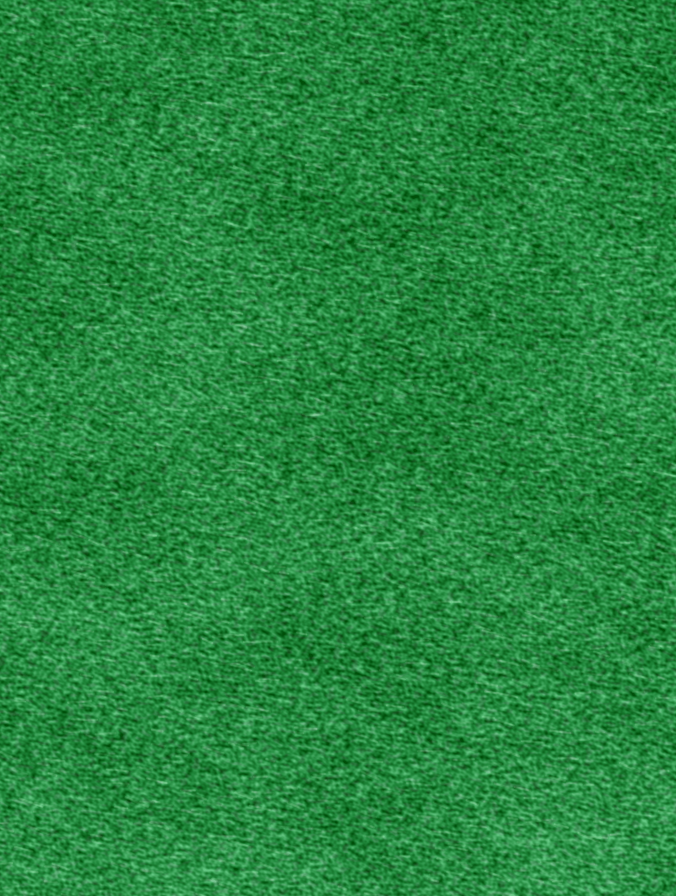
Reproduce this texture procedurally as a WebGL 1 fragment shader.

```glsl
precision highp float;
// Green felt paper: fine, nearly level fibres with soft mottling and scattered pale hairs.
uniform vec2 u_resolution;

float hash(vec2 p) {
  vec3 q = fract(vec3(p.xyx) * vec3(0.1031, 0.1030, 0.0973));
  q += dot(q, q.yzx + 33.33);
  return fract((q.x + q.y) * q.z);
}

float cornerSlope(vec2 cell, vec2 offset) {
  float angle = 6.2832 * hash(cell);
  return dot(vec2(cos(angle), sin(angle)), offset);
}

float gradientNoise(vec2 p) {
  vec2 i = floor(p), f = fract(p);
  vec2 u = f * f * f * (f * (f * 6.0 - 15.0) + 10.0);
  vec2 e = vec2(1.0, 0.0);
  return mix(mix(cornerSlope(i, f), cornerSlope(i + e, f - e), u.x),
             mix(cornerSlope(i + e.yx, f - e.yx), cornerSlope(i + e.xx, f - e.xx), u.x), u.y);
}

vec2 rotate(vec2 p, float angle) {
  float c = cos(angle), s = sin(angle);
  return vec2(c * p.x - s * p.y, s * p.x + c * p.y);
}

// Coverage by short pale hairs, one candidate per cell
float paleHairs(vec2 p, float seed) {
  vec2 cellSize = vec2(0.038, 0.014);
  vec2 home = floor(p / cellSize);
  float coverage = 0.0;
  for (int y = -1; y <= 1; y++) {
    for (int x = -1; x <= 1; x++) {
      vec2 cell = home + vec2(float(x), float(y));
      vec2 id = cell + seed;
      vec2 centre = (cell + vec2(hash(id), hash(id + 17.3))) * cellSize;
      vec2 d = rotate(p - centre, (hash(id + 41.7) - 0.5) * 0.5);
      float halfLength = mix(0.004, 0.014, hash(id + 73.1));
      float dist = length(vec2(max(abs(d.x) - halfLength, 0.0), d.y));
      float strength = smoothstep(0.3, 1.0, hash(id + 97.9));
      coverage = max(coverage, strength * (1.0 - smoothstep(0.0003, 0.0021, dist)));
    }
  }
  return coverage;
}

void main() {
  vec2 p = gl_FragCoord.xy / u_resolution.y;

  // Fibre axes fall slightly to the right and waver gently
  vec2 fibre = rotate(p, 0.15) + 3.0;
  fibre.y += 0.004 * gradientNoise(p * 14.0 + 5.0);

  // Broad mottling, lighter towards the bottom
  float tone = 0.35 * (0.5 - p.y);
  tone += 0.75 * gradientNoise(fibre * vec2(4.0, 8.0));
  tone += 0.7 * gradientNoise(fibre * vec2(13.0, 30.0) + 40.0);

  // Fibre weave, from clumps down to single strands
  tone += 1.1 * gradientNoise(fibre * vec2(38.0, 105.0) + 80.0);
  tone += 2.7 * gradientNoise(fibre * vec2(88.0, 225.0) + 120.0);
  tone += 2.5 * gradientNoise(rotate(p + 2.0, 0.6) * vec2(200.0, 245.0) + 600.0);

  // Hairs broken up by the grain
  float hairs = max(paleHairs(fibre, 11.0), paleHairs(fibre + 0.021, 211.0));
  hairs *= 0.7 + 0.6 * gradientNoise(fibre * vec2(150.0, 190.0));
  tone += 1.1 * hairs - 0.12;

  // Deep, middle and light green
  vec3 color = mix(vec3(0.13, 0.54, 0.24), vec3(0.02, 0.36, 0.08), clamp(-0.5 * tone, 0.0, 1.3));
  color = mix(color, vec3(0.30, 0.70, 0.42), clamp(0.52 * tone, 0.0, 1.5));

  // Greyer strands
  float grey = smoothstep(0.05, 0.4, gradientNoise(fibre * vec2(95.0, 180.0) + 300.0));
  color += vec3(0.06, -0.015, 0.045) * grey + vec3(0.08, 0.02, 0.05) * hairs;
  gl_FragColor = vec4(clamp(color, 0.0, 1.0), 1.0);
}
```
